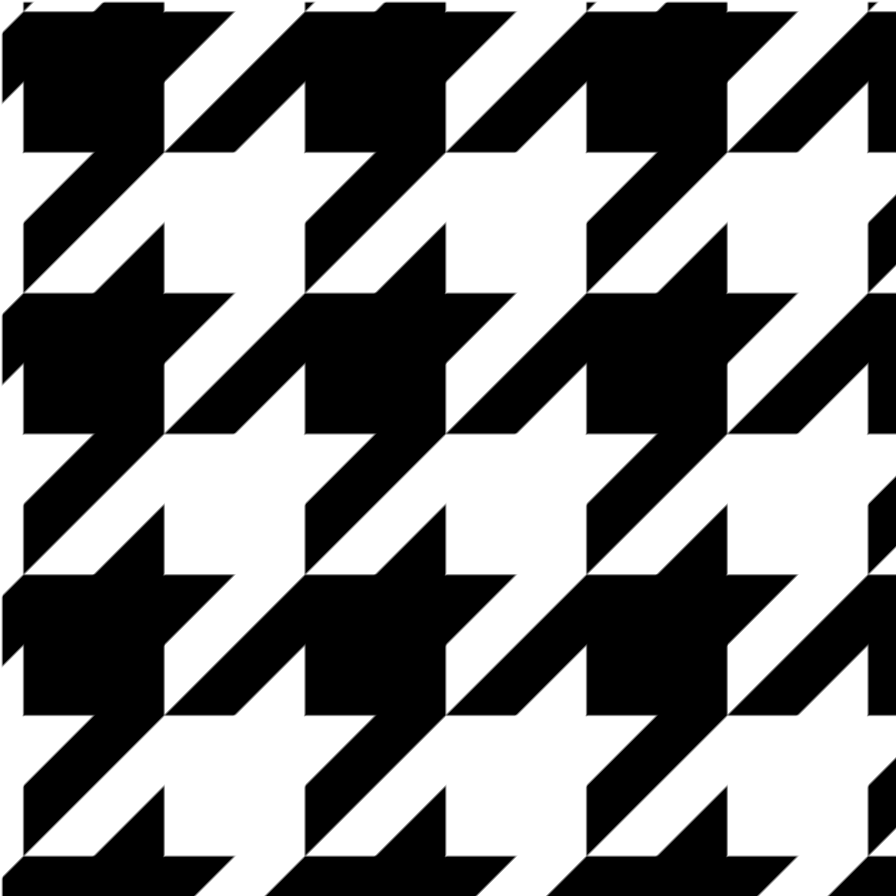
This pattern is drawn by a WebGL 2 fragment shader. Its source:

```glsl
#version 300 es
precision highp float;
// Black and white houndstooth check with softened edges and a thin pale margin at left and top.

uniform vec2 u_resolution;
out vec4 fragColor;

const vec3 INK = vec3(0.0);
const vec3 PAPER = vec3(1.0);
const float PERIOD = 0.3142;                // repeat size, in canvas widths
const vec2 ORIGIN = vec2(0.0262, 0.0130);   // first check corner, from the top left
const float MARGIN = 0.0026;
const float SOFTNESS = 0.0026;

// Band of period 1: one over the first half, zero over the second.
float band(float t, float blur) {
    float edge = 0.25 - abs(fract(t + 0.25) - 0.5);
    return clamp(0.5 + edge / blur, 0.0, 1.0);
}

// Weave of dark rows and columns; diagonal stripes choose which lies on top.
float houndstooth(vec2 cell, float blur) {
    float column = band(cell.x, blur);
    float row = band(cell.y, blur);
    float twill = band(2.0 * (cell.x + cell.y), blur * 2.0 * sqrt(2.0));
    return mix(column, row, twill);
}

// Coverage of the area inside the left and top margins.
float insideMargin(vec2 p, float width, float blur) {
    float d = min(p.x, p.y) - width;
    return clamp(0.5 + d / blur, 0.0, 1.0);
}

void main() {
    vec2 p = gl_FragCoord.xy / u_resolution;
    p.y = 1.0 - p.y;                        // measure down from the top
    float pixel = 1.0 / min(u_resolution.x, u_resolution.y);
    float blur = max(SOFTNESS, pixel);

    float ink = houndstooth((p - ORIGIN) / PERIOD, blur / PERIOD);
    ink *= insideMargin(p, MARGIN, blur);
    fragColor = vec4(mix(PAPER, INK, ink), 1.0);
}
```
